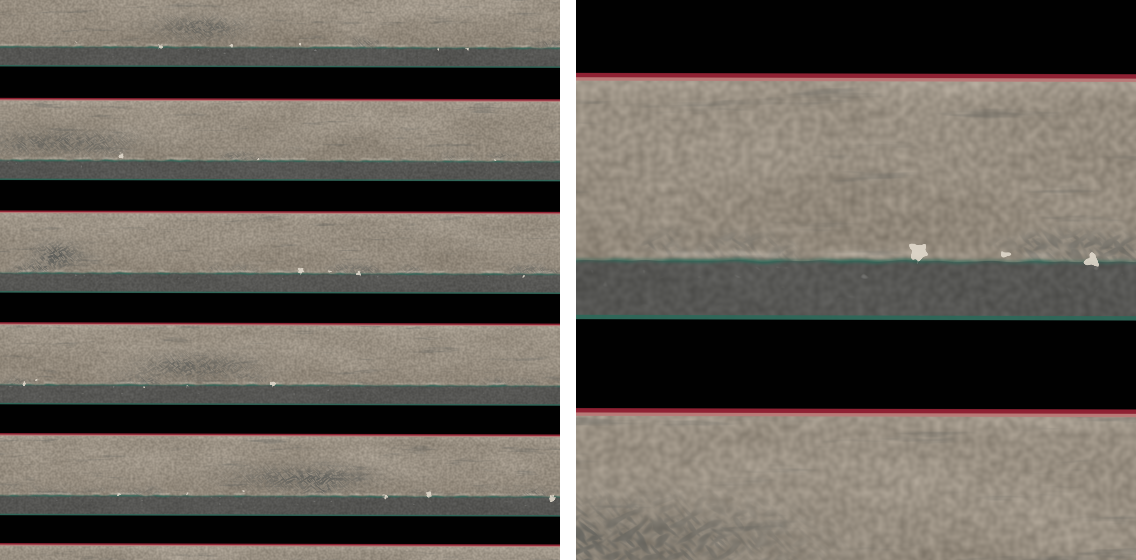
Left, the full canvas; right, a detail of the centre.
This texture is drawn by a WebGL 1 fragment shader. Its source:

```glsl
precision highp float;
// Worn horizontal slats with bevelled lower edges, black gaps and thin colour fringes.
uniform vec2 u_resolution;

// Layout, in canvas heights measured downwards
const float FIRST_EDGE = 0.1786;  // upper edge of slat 0
const float PITCH = 0.2019;       // slat spacing at the top
const float SHRINK = 0.0039;      // spacing lost down the canvas
const float TILT = 0.0025;
const float RIDGE = 0.1090;       // face meets bevel
const float SLAT_END = 0.1440;    // bevel meets gap
const float FRINGE = 0.0026;      // width of the coloured edges

// Wear
const float GRAIN = 0.17;
const float SCUFF_DEPTH = 0.077;  // scuff position below the upper edge
const float CHIP_CELLS = 40.0;

const vec3 FACE = vec3(0.605, 0.568, 0.515);
const vec3 BEVEL = vec3(0.335, 0.335, 0.325);
const vec3 GAP = vec3(0.004);
const vec3 SCUFF = vec3(0.33, 0.34, 0.33);
const vec3 CHIP = vec3(0.88, 0.85, 0.80);
const vec3 RED = vec3(0.56, 0.13, 0.20);
const vec3 PINK = vec3(0.73, 0.48, 0.47);
const vec3 TEAL = vec3(0.17, 0.41, 0.35);

vec2 hash2(vec2 p) {
  vec3 q = fract(p.xyx * vec3(0.1031, 0.1030, 0.0973));
  q += dot(q, q.yzx + 33.33);
  return fract((q.xx + q.yz) * q.zy);
}

float corner(vec2 cell, vec2 offset) {
  float a = 6.2832 * hash2(cell).x;
  return dot(vec2(cos(a), sin(a)), offset);
}

float gradientNoise(vec2 p) {
  vec2 i = floor(p), f = fract(p), e = vec2(1.0, 0.0);
  vec2 w = f * f * f * (f * (f * 6.0 - 15.0) + 10.0);
  float low = mix(corner(i, f), corner(i + e.xy, f - e.xy), w.x);
  float high = mix(corner(i + e.yx, f - e.yx), corner(i + e.xx, f - e.xx), w.x);
  return mix(low, high, w.y);
}

float fbm(vec2 p) {
  float sum = 0.0, amp = 1.0;
  for (int i = 0; i < 4; i++) {
    sum += amp * gradientNoise(p);
    p = p * 2.03 + 11.7;
    amp *= 0.55;
  }
  return sum;
}

float bell(float v) { return exp(-v * v); }

// Thin crossing fibres, 0 to 1
float fibres(vec2 p) {
  float a = gradientNoise(vec2(p.x + p.y, p.y - p.x) * vec2(45.0, 190.0));
  float b = gradientNoise(vec2(p.x - p.y, p.y + 0.6 * p.x) * vec2(50.0, 170.0) + 31.0);
  return smoothstep(0.08, 0.4, max(abs(a), abs(b)));
}

// Pale chips scattered along the ridge, denser in one cluster
float chips(vec2 p, float row, float aa) {
  float cell = floor(p.x * CHIP_CELLS);
  vec2 h = hash2(vec2(cell, row + 40.0));
  vec2 g = hash2(vec2(cell + 71.0, row + 13.0));
  vec2 center = vec2((cell + 0.3 + 0.4 * h.x) / CHIP_CELLS, RIDGE - 0.010 + 0.016 * g.y);
  float density = 0.08 + 0.7 * bell((center.x - 0.61) / 0.07) * bell(row - 1.6);
  float radius = mix(0.0012, 0.0055, g.x * g.x);
  float dist = length(p - center) + 0.004 * gradientNoise(p * 260.0 + row);
  return step(h.y, density) * (1.0 - smoothstep(radius - aa, radius + aa, dist));
}

void main() {
  vec2 uv = gl_FragCoord.xy / u_resolution;
  float aa = 0.7 / u_resolution.y;

  // Slat index and depth below its upper edge
  float top = 1.0 - uv.y - TILT * (uv.x - 0.5);
  float s = (top - FIRST_EDGE) / PITCH;
  float row = floor(s * (1.0 + SHRINK * s) + 0.05);
  float d = top - FIRST_EDGE - PITCH * row * (1.0 - SHRINK * row);
  vec2 p = vec2(uv.x, d);
  vec2 q = p + (row + 2.0) * vec2(3.71, 1.93);

  float grain = gradientNoise(q * 230.0) + 0.6 * gradientNoise(q * 115.0 + 9.0);
  float mottle = fbm(q * vec2(7.0, 16.0));

  // Face: soft shading, grain and streaks
  vec3 face = FACE + GRAIN * grain * vec3(0.5, 0.48, 0.46) + 0.05 * mottle;
  face += 0.035 * bell((d - 0.004) / 0.006) - 0.035 * smoothstep(0.03, RIDGE, d);
  float streak = smoothstep(0.25, 0.75, fbm(q * vec2(9.0, 75.0)));
  face = mix(face, SCUFF, 0.3 * streak);

  // One fibrous scuff per slat, and a rubbed strip near the ridge
  float scuffX = 0.30 - 0.24 * cos(1.2 * (row - 0.5));
  float scuffWidth = 0.08 + 0.045 * cos(2.2 * row + 0.5);
  float spread = bell((p.x - scuffX) / scuffWidth) * bell((d - SCUFF_DEPTH) / 0.021);
  float rubbed = bell((d - RIDGE + 0.008) / 0.010) * smoothstep(0.0, 0.5, mottle);
  float scuff = spread * (0.75 + 0.4 * mottle) + 0.5 * rubbed;
  face = mix(face, SCUFF, clamp(scuff * (0.25 + 0.7 * fibres(q)), 0.0, 0.85));

  // Bevel: darker, with faint light dust
  float dust = smoothstep(0.42, 0.65, gradientNoise(q * vec2(130.0, 170.0) + 5.0));
  vec3 bevel = BEVEL + 0.05 * grain + 0.02 * mottle + 0.16 * dust * bell((d - RIDGE) / 0.018);

  // Ragged ridge with a broken highlight and a teal line
  float ridge = RIDGE + 0.0014 * gradientNoise(q * vec2(60.0, 1.0));
  float broken = smoothstep(-0.3, 0.4, gradientNoise(vec2(q.x * 45.0, row + 0.5)));
  face += 0.10 * broken * bell((d - ridge + 0.004) / 0.002);
  vec3 color = mix(face, bevel, smoothstep(ridge - aa, ridge + aa, d));
  color = mix(color, TEAL, (0.35 + 0.4 * broken) * bell((d - ridge) / (0.5 * FRINGE + 0.5 * aa)));
  color = mix(color, CHIP, 0.9 * chips(p, row, aa));

  // Edge fringes, then the gap on both sides of the slat
  color = mix(PINK, color, smoothstep(FRINGE - aa, FRINGE + aa, d + 0.0006));
  color = mix(RED, color, smoothstep(-aa, aa, d));
  color = mix(color, TEAL, 0.9 * smoothstep(-aa, aa, d - SLAT_END + FRINGE));
  float inside = smoothstep(-aa, aa, d + FRINGE) * (1.0 - smoothstep(-aa, aa, d - SLAT_END));
  gl_FragColor = vec4(mix(GAP, color, inside), 1.0);
}
```
